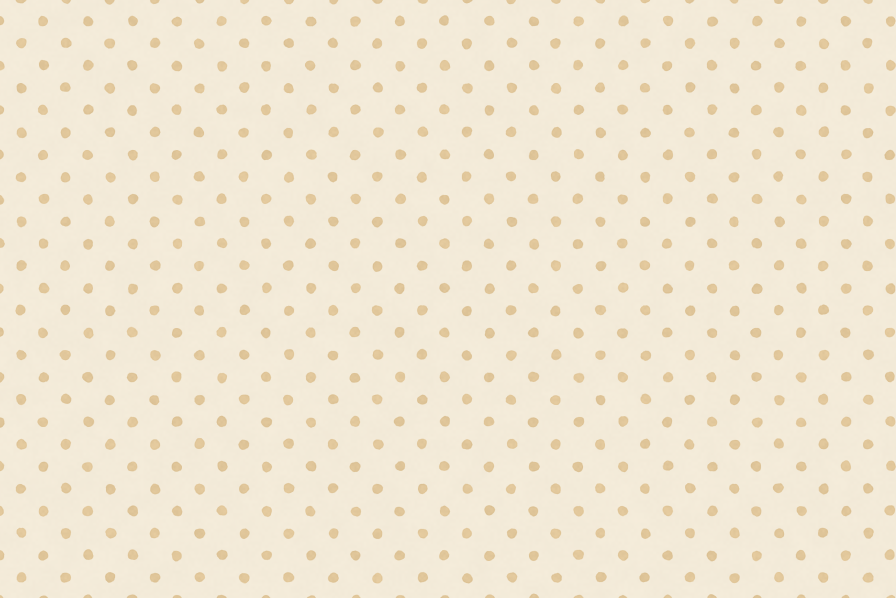
This pattern is drawn by a Shadertoy shader. Its source:

```glsl
// Hand-painted tan polka dots on cream paper, in staggered rows.
// Each pixel finds its nearest lattice dot, then draws a slightly wobbly
// disc with hashed offset, size and tint; value noise adds paint and paper grain.

float hash(vec2 p) {
    vec3 q = fract(vec3(p.xyx) * 0.1031);
    q += dot(q, q.yzx + 33.33);
    return fract((q.x + q.y) * q.z);
}

float noise(vec2 p) {
    vec2 i = floor(p), f = fract(p);
    f = f * f * (3.0 - 2.0 * f);
    return mix(mix(hash(i), hash(i + vec2(1, 0)), f.x),
               mix(hash(i + vec2(0, 1)), hash(i + vec2(1, 1)), f.x), f.y);
}

// Signed distance to a dot whose outline is bent by two low harmonics
float wobblyDot(vec2 d, vec2 id) {
    float angle = atan(d.y, d.x);
    float radius = 0.114 + 0.008 * (hash(id + 7.0) - 0.5);
    radius += 0.005 * sin(2.0 * angle + 6.28 * hash(id + 13.0));
    radius += 0.004 * sin(3.0 * angle + 6.28 * hash(id + 29.0));
    return length(d) - radius;
}

void mainImage(out vec4 fragColor, in vec2 fragCoord) {
    // One unit is the spacing of dots along a row; y runs down from the top
    float unitsPerPixel = 20.1 / iResolution.x;
    vec2 p = vec2(fragCoord.x, iResolution.y - fragCoord.y) * unitsPerPixel;
    p += vec2(0.026, -0.472);

    // Nearest dot: odd rows shift by half a space
    float row = round(p.y / 0.4995);
    float shift = 0.5 * mod(row, 2.0);
    vec2 id = vec2(round(p.x - shift), row) + 50.0;
    vec2 center = vec2(round(p.x - shift) + shift, row * 0.4995);
    center += 0.03 * (vec2(hash(id), hash(id + 3.0)) - 0.5);

    // Rough brushed edge
    float dist = wobblyDot(p - center, id) + 0.012 * (noise(p * 24.0 + 90.0) - 0.5);
    float soft = max(0.012, 0.75 * unitsPerPixel);
    float coverage = 1.0 - smoothstep(-soft, soft, dist);

    // Paper with faint mottling and fine grain
    vec3 paper = vec3(0.953, 0.920, 0.850);
    paper += 0.008 * (noise(p * 2.5 + 40.0) - 0.5) + 0.008 * (noise(p * 14.0 + 70.0) - 0.5);

    // Paint: tint per dot, streaks inside, slightly deeper rim
    vec3 paint = vec3(0.882, 0.780, 0.607);
    paint += 0.02 * (hash(id + 41.0) - 0.5) + 0.025 * (noise(p * 18.0 + 20.0) - 0.5);
    paint -= vec3(0.010, 0.014, 0.020) * smoothstep(-0.04, -0.01, dist);

    fragColor = vec4(mix(paper, paint, coverage), 1.0);
}
```
